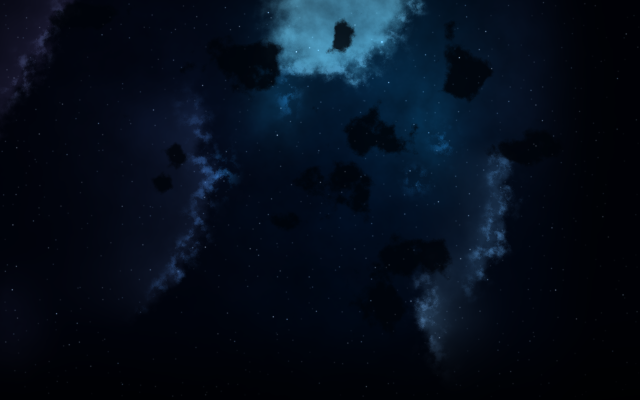
Give the GLSL for this background, as a WebGL 2 fragment shader.

```glsl
#version 300 es
precision highp float;

uniform vec2 u_resolution;
out vec4 outColor;

vec2 hash2(vec2 p) {
    vec3 q = fract(p.xyx * vec3(0.1031, 0.1030, 0.0973));
    q += dot(q, q.yzx + 33.33);
    return fract((q.xx + q.yz) * q.zy);
}

float corner(vec2 cell, vec2 offset, vec2 f) {
    float a = 6.2832 * hash2(cell + offset).x;
    return dot(vec2(cos(a), sin(a)), f - offset);
}

float gradientNoise(vec2 p) {
    vec2 i = floor(p), f = p - i;
    vec2 u = f * f * f * (f * (f * 6.0 - 15.0) + 10.0);
    return mix(mix(corner(i, vec2(0, 0), f), corner(i, vec2(1, 0), f), u.x),
               mix(corner(i, vec2(0, 1), f), corner(i, vec2(1, 1), f), u.x), u.y);
}

float fbm(vec2 p) {
    float sum = 0.0, amp = 0.6;
    for (int i = 0; i < 6; i++) {
        sum += amp * gradientNoise(p);
        p = mat2(1.6, 1.2, -1.2, 1.6) * p + 7.3;
        amp *= 0.54;
    }
    return sum;
}

float glow(vec2 p, vec2 center, vec2 radius) {
    vec2 q = (p - center) / radius;
    return exp(-dot(q, q));
}

// Cloud bank: crisp at depth zero, fading out inward
float bank(float depth, float width) {
    return smoothstep(-0.025, 0.035, depth) * exp(-max(depth, 0.0) / width);
}

float rim(float depth) {
    return exp(-pow((depth - 0.01) / 0.028, 2.0));
}

vec3 stars(vec2 p, float density, float chance) {
    vec2 cell = floor(p * density);
    vec2 seed = hash2(cell + 31.0), place = 0.2 + 0.6 * hash2(cell + 87.0);
    float d = length((fract(p * density) - place) / density);
    float level = step(1.0 - chance, seed.x) * mix(0.12, 0.6, pow(seed.y, 4.0));
    return level * exp(-pow(d / 0.0019, 2.0)) * mix(vec3(0.5, 0.75, 1.0), vec3(0.9), place.x);
}

// Dark dust patches: center, radius
const vec4 DUST[12] = vec4[12](
    vec4(0.61, 0.83, 0.12, 0.08), vec4(1.16, 0.83, 0.07, 0.09),
    vec4(0.93, 0.68, 0.10, 0.07), vec4(0.87, 0.54, 0.12, 0.06),
    vec4(1.02, 0.35, 0.12, 0.07), vec4(0.96, 0.23, 0.07, 0.07),
    vec4(0.44, 0.61, 0.05, 0.03), vec4(1.33, 0.63, 0.09, 0.05),
    vec4(0.86, 0.92, 0.035, 0.05), vec4(0.21, 0.96, 0.11, 0.04),
    vec4(0.73, 0.45, 0.08, 0.03), vec4(0.41, 0.54, 0.03, 0.03));

void main() {
    vec2 p = gl_FragCoord.xy / u_resolution.y;
    p.x += 0.8 - 0.5 * u_resolution.x / u_resolution.y;
    float broad = fbm(p * 5.0 + 3.0), fine = fbm(p * 17.0 + 11.0);
    float wisps = smoothstep(0.02, 0.45, fbm(p * 26.0 + 40.0) + 0.12);
    float haze = clamp(1.0 + 0.7 * broad + 0.3 * fine, 0.3, 1.7);
    vec2 w = p + 0.06 * vec2(broad, fbm(p * 5.0 + 23.0));

    // Deep sky and wide blue haze
    vec3 col = vec3(0.0, 0.008, 0.038);
    col += haze * (vec3(0.002, 0.036, 0.075) * glow(w, vec2(0.93, 0.60), vec2(0.36, 0.50))
                 + vec3(0.008, 0.055, 0.075) * glow(w, vec2(1.04, 0.80), vec2(0.20, 0.24))
                 + vec3(0.014, 0.024, 0.050) * glow(w, vec2(0.42, 0.72), vec2(0.25, 0.33))
                 + vec3(0.020, 0.035, 0.058) * glow(w, vec2(1.28, 0.80), vec2(0.13, 0.24))
                 + vec3(0.015, 0.080, 0.105) * glow(w, vec2(0.70, 0.77), vec2(0.08, 0.13))
                 + vec3(0.010, 0.075, 0.105) * glow(w, vec2(1.07, 0.67), vec2(0.09, 0.12))
                 + vec3(0.025, 0.028, 0.050) * glow(w, vec2(0.03, 0.19), vec2(0.07, 0.10)));

    // Bright cloud at the top
    float ragged = 0.055 * fine + 0.03 * broad;
    float depth = 0.245 - length(p - vec2(0.80, 1.05)) + ragged;
    float side = smoothstep(0.64, 0.76, p.x + ragged);
    col += side * haze * vec3(0.24, 0.40, 0.44) * smoothstep(-0.025, 0.065, depth);
    col += side * wisps * vec3(0.16, 0.25, 0.29) * rim(depth);
    col += vec3(0.01, 0.07, 0.10) * glow(w, vec2(0.87, 0.92), vec2(0.22, 0.20));

    // Left arch
    float dy = p.y - 0.52;
    depth = 0.525 - dy * dy * (dy < 0.0 ? 1.9 : 0.7) - p.x + ragged;
    float span = smoothstep(0.17, 0.34, p.y) * smoothstep(0.82, 0.64, p.y);
    col += span * (haze * vec3(0.070, 0.095, 0.145) * bank(depth, 0.11)
                 + wisps * vec3(0.09, 0.16, 0.25) * rim(depth));

    // Right column
    depth = 1.265 - pow(p.y - 0.55, 2.0) - p.x + ragged;
    span = smoothstep(0.22, 0.36, p.y) * smoothstep(0.66, 0.55, p.y);
    col += span * (haze * vec3(0.13, 0.21, 0.28) * bank(depth, 0.065)
                 + wisps * vec3(0.14, 0.23, 0.31) * rim(depth));

    // Lower cloud, crisp on its left
    depth = p.x - 1.05 - 1.4 * pow(p.y - 0.25, 2.0) + ragged;
    span = glow(p, vec2(1.09, 0.215), vec2(0.16, 0.105));
    col += span * (haze * vec3(0.17, 0.25, 0.31) * bank(depth, 0.085)
                 + wisps * vec3(0.16, 0.23, 0.30) * rim(depth));

    // Violet corner
    depth = dot(p - vec2(0.10, 0.86), vec2(-0.86, 0.51)) + ragged;
    col += haze * vec3(0.095, 0.085, 0.140) * bank(depth, 0.13)
         + wisps * vec3(0.12, 0.14, 0.20) * rim(depth) * smoothstep(0.70, 0.80, p.y);

    // Small blue wisps
    float sparks = glow(p, vec2(0.72, 0.76), vec2(0.025, 0.05))
                 + glow(p, vec2(1.11, 0.64), vec2(0.03, 0.04))
                 + glow(p, vec2(1.04, 0.55), vec2(0.03, 0.03))
                 + glow(p, vec2(0.56, 0.57), vec2(0.03, 0.05));
    col += wisps * sparks * vec3(0.06, 0.19, 0.29);

    // Dust in front of the clouds
    float cover = 0.0;
    for (int i = 0; i < 12; i++) cover = max(cover, glow(p, DUST[i].xy, DUST[i].zw));
    float dust = smoothstep(0.45, 0.78, cover + 1.1 * fbm(p * 12.0 + 5.0));
    col = mix(col, vec3(0.0, 0.012, 0.035), 0.85 * dust);

    // Stars, then darker outer edges
    col += stars(p, 17.0, 0.35) + 0.55 * stars(p + 5.0, 38.0, 0.28);
    col *= mix(0.4, 1.0, smoothstep(-0.02, 0.22, p.y)) * mix(1.0, 0.55, smoothstep(1.32, 1.5, p.x));
    outColor = vec4(max(col, 0.0), 1.0);
}
```
